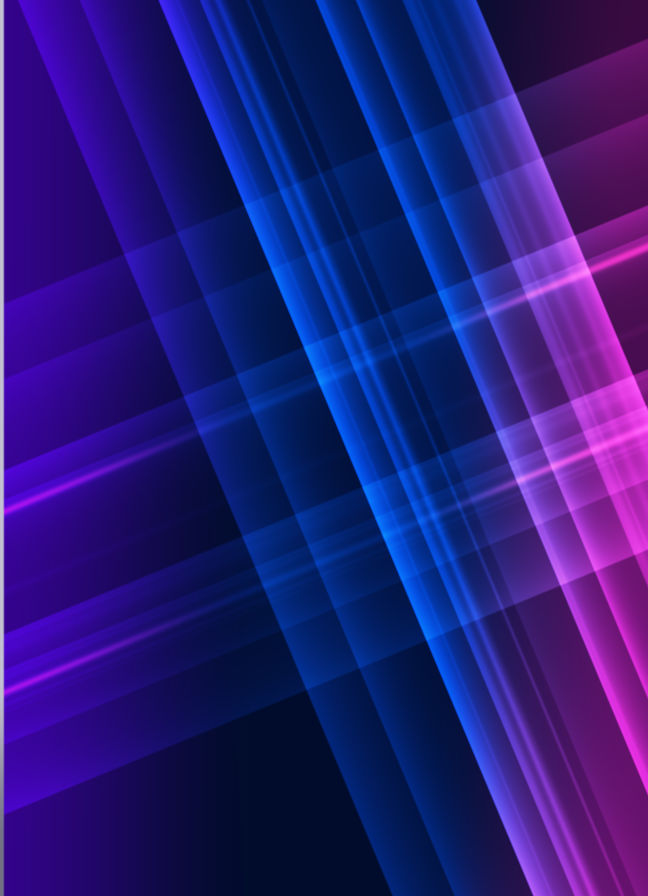
Write a Shadertoy shader that draws this background.

```glsl
float hash(float n) {
    n = fract(n * 0.1031);
    n *= n + 33.33;
    return fract(n * (n + n));
}

// One-sided beam: crisp at d = 0, fading over the given reach where d > 0
float beam(float d, float reach) {
    float aa = 1.5 / iResolution.y;
    return smoothstep(-aa, aa, d) * exp(-max(d, 0.0) / reach);
}

// Thin two-sided streak
float streak(float d, float width) {
    return exp(-d * d / (width * width));
}

// Light colour across the canvas: violet, blue, lavender, magenta
vec3 lightHue(float x) {
    vec3 hue = mix(vec3(0.33, 0.02, 0.92), vec3(0.18, 0.12, 0.88), smoothstep(0.08, 0.30, x));
    hue = mix(hue, vec3(0.01, 0.31, 0.95), smoothstep(0.24, 0.44, x));
    hue = mix(hue, vec3(0.56, 0.30, 0.92), smoothstep(0.68, 0.84, x));
    return mix(hue, vec3(0.95, 0.19, 0.86), smoothstep(0.82, 0.98, x));
}

vec3 backdrop(vec2 uv) {
    vec3 color = mix(vec3(0.21, 0.01, 0.56), vec3(0.005, 0.045, 0.17), smoothstep(-0.05, 0.40, uv.x));
    vec3 plum = mix(vec3(0.30, 0.05, 0.34), vec3(0.22, 0.04, 0.25), uv.y);
    return mix(color, plum, smoothstep(0.66, 1.0, uv.x));
}

// Beams falling to the right; s is their position along the top edge
float steepLight(float s) {
    float light = 0.34 * beam(s - 0.020, 0.055) + 0.26 * beam(s - 0.089, 0.035);
    light += 0.90 * beam(s - 0.177, 0.020) + 0.16 * beam(s - 0.177, 0.12);
    light += 0.45 * beam(s - 0.223, 0.012) + 0.35 * streak(s - 0.243, 0.004);
    light += 0.12 * beam(s - 0.292, 0.025);
    light += 0.72 * beam(s - 0.352, 0.018) + 0.55 * beam(s - 0.397, 0.013);
    light += 0.30 * beam(s - 0.449, 0.025);
    light += 0.55 * beam(0.531 - s, 0.016) + 0.24 * beam(0.531 - s, 0.13);
    for (float i = 0.0; i < 10.0; i++) {
        float center = mix(0.18, 0.53, hash(i + 3.0));
        light += 0.10 * streak(s - center, 0.002 + 0.004 * hash(i + 41.0));
    }
    return light;
}

// Beams rising to the right; h is their height on the left edge
float shallowLight(float h) {
    float light = 0.30 * beam(0.659 - h, 0.07) + 0.24 * beam(0.575 - h, 0.06);
    light += 0.48 * beam(0.473 - h, 0.045) + 0.30 * beam(0.440 - h, 0.020);
    light += 0.35 * streak(h - 0.427, 0.005);
    light += 0.45 * beam(0.290 - h, 0.045) + 0.28 * beam(0.250 - h, 0.025);
    light += 0.40 * streak(h - 0.225, 0.005);
    light += 0.25 * beam(h - 0.167, 0.025) + 0.42 * beam(h - 0.089, 0.055);
    for (float i = 0.0; i < 8.0; i++) {
        float center = mix(0.16, 0.47, hash(i + 17.0));
        light += 0.07 * streak(h - center, 0.002 + 0.004 * hash(i + 71.0));
    }
    return light;
}

void mainImage(out vec4 fragColor, in vec2 fragCoord) {
    vec2 uv = fragCoord / iResolution.xy;
    vec2 p = vec2(uv.x * 0.7227, uv.y);
    float s = p.x - 0.418 * (1.0 - p.y);
    float h = p.y - 0.412 * p.x;

    // Shallow beams are strongest near both sides
    float sides = 1.0 - smoothstep(0.0, 0.38, uv.x) + smoothstep(0.60, 0.92, uv.x);
    float steep = steepLight(s);
    float shallow = shallowLight(h) * (0.34 + 0.36 * sides);

    // Blend the crossing beams over the dark base
    vec3 color = backdrop(uv) + lightHue(uv.x) * (steep + shallow);
    color += vec3(0.10, 0.42, 0.30) * steep * shallow;

    // Pink threads where the shallow beams reach the sides
    float threads = streak(h - 0.427, 0.004) + streak(h - 0.225, 0.004);
    color += vec3(0.30, 0.05, 0.08) * threads * sides;

    // Soft shoulder on the highlights
    color = mix(color, 1.0 - 0.25 * exp(-(color - 0.75) * 4.0), step(0.75, color));

    // Pale strip along the left border
    vec3 border = mix(vec3(0.45, 0.44, 0.52), vec3(0.76, 0.75, 0.82), smoothstep(0.05, 0.25, uv.y));
    color = mix(border, color, smoothstep(0.004, 0.008, uv.x));
    fragColor = vec4(clamp(color, 0.0, 1.0), 1.0);
}
```
